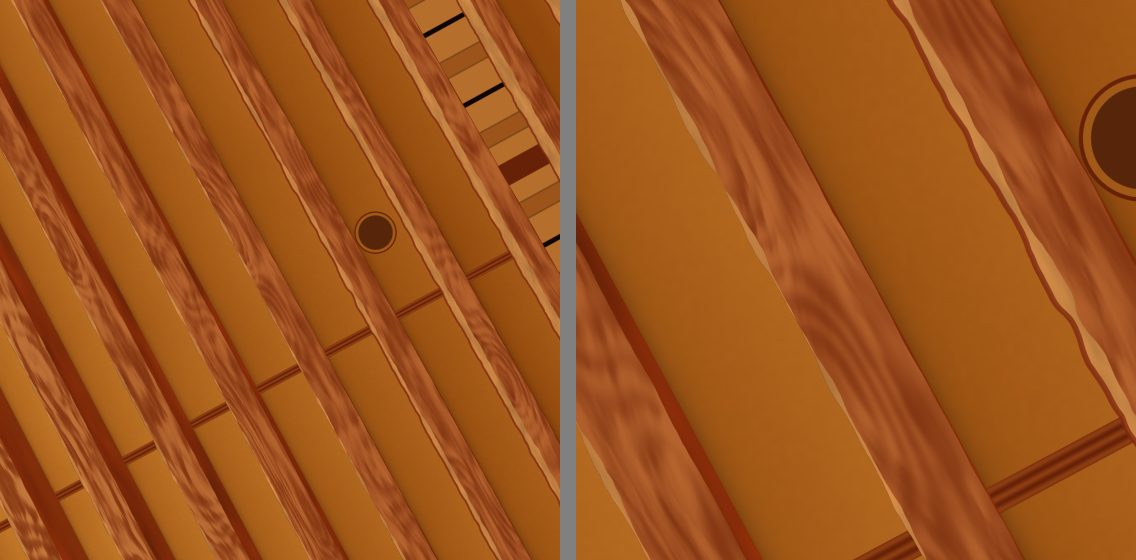
Left: the whole. Right: its middle third, enlarged.
Write a Shadertoy shader that draws this texture.

```glsl
#define FIRST_BEAM 0.0195
#define LEAN 0.534
#define SPACING 0.159
#define FAN 0.0085
#define EDGE_WOBBLE 0.035
#define BATTEN_HALF 0.0085
#define SLAT_PERIOD 0.1435
#define LAMP_CENTER vec2(0.6706, 0.5846)
#define LAMP_RADIUS 0.037

const vec3 PANEL_DARK = vec3(0.57, 0.28, 0.045);
const vec3 PANEL_LIGHT = vec3(0.75, 0.46, 0.15);
const vec3 WOOD_DARK = vec3(0.48, 0.18, 0.05);
const vec3 WOOD_LIGHT = vec3(0.71, 0.39, 0.18);
const vec3 WOOD_PALE = vec3(0.80, 0.53, 0.27);
const vec3 SHADE = vec3(0.40, 0.13, 0.025);
const vec3 GAP_BLACK = vec3(0.06, 0.025, 0.015);

float hash(vec2 p) {
    vec3 q = fract(p.xyx * 0.1031);
    q += dot(q, q.yzx + 33.33);
    return fract((q.x + q.y) * q.z);
}

float noise(vec2 p) {
    vec2 i = floor(p), f = fract(p);
    f = f * f * (3.0 - 2.0 * f);
    return mix(mix(hash(i), hash(i + vec2(1, 0)), f.x),
               mix(hash(i + vec2(0, 1)), hash(i + vec2(1, 1)), f.x), f.y);
}

float fbm(vec2 p) {
    float sum = 0.0, amp = 0.55;
    for (int i = 0; i < 3; i++) {
        sum += amp * noise(p);
        p = p * 2.03 + 11.7;
        amp *= 0.5;
    }
    return sum;
}

// 1 where x < edge, softened over aa
float below(float x, float edge, float aa) {
    return 1.0 - smoothstep(edge - aa, edge + aa, x);
}

// Beam profile by index, as fractions of the spacing
float faceEnd(float k) { return 0.36 + 0.04 * max(k - 3.0, 0.0); }
float sideEnd(float k) { return faceEnd(k) + clamp(0.06 - 0.075 * k, 0.008, 0.3); }
float litEdge(float k) { return 0.02 + 0.035 * max(k - 1.0, 0.0); }

vec3 woodGrain(vec2 w, float k, float glow) {
    vec2 seed = vec2(17.3, 9.1) * (k + 8.0);
    float figure = noise(w * vec2(24.0, 6.0) + seed);
    float streak = fbm(w * vec2(120.0, 17.0) + seed + vec2(5.0 * figure, 0.0));
    float rings = 0.5 + 0.5 * sin(45.0 * figure + 5.0 * streak);
    float grain = smoothstep(0.1, 0.8, 0.8 * streak + 0.16 * rings);
    vec3 col = mix(WOOD_DARK, WOOD_LIGHT, 0.15 + 0.85 * grain);
    return mix(col, WOOD_PALE, glow * smoothstep(0.35, 0.8, grain));
}

vec3 slats(float along, float aa) {
    float s = (along - 0.42) / SLAT_PERIOD;
    float i = floor(s + 0.5), g = abs(s - i);
    float wide = step(1.5, i) * step(i, 2.5);
    vec3 col = mix(vec3(0.61, 0.33, 0.10), vec3(0.71, 0.43, 0.17), below(g, 0.39, aa));
    col *= 1.0 - 0.25 * below(abs(g - 0.39), 0.01, aa);
    float gap = below(g, mix(0.03, 0.14, wide), aa) * step(-0.5, i);
    return mix(col, mix(GAP_BLACK, SHADE, wide), gap);
}

void mainImage(out vec4 fragColor, in vec2 fragCoord) {
    vec2 uv = fragCoord / iResolution.y;
    float px = 0.8 / iResolution.y;
    float aa = px / SPACING;

    // Slightly fanned beam coordinate; the seam lies inside a panel
    float t = 1.0 - uv.y;
    float u = (uv.x - FIRST_BEAM - LEAN * t) / (SPACING + FAN * t);
    float k = floor(u + 0.3), f = u - k;
    vec2 w = vec2(dot(uv, vec2(0.877, 0.48)), dot(uv, vec2(0.48, -0.877)));

    // Panel with light falling off to the upper right
    float panel = k - step(f, 0.15);
    float start = sideEnd(panel);
    float across = (u - panel - start) / (1.0 - start);
    float light = 0.9 - 0.55 * uv.x - 0.4 * uv.y + 0.4 * (across - 0.5);
    light += 0.12 * (fbm(uv * 7.0) - 0.5);
    vec3 col = mix(PANEL_DARK, PANEL_LIGHT, clamp(light, 0.0, 1.0));
    col *= 1.0 - 0.2 * exp(-14.0 * max(across, 0.0));
    col *= 0.99 + 0.02 * noise(uv * 250.0);

    // Slatted bay and grooved cross batten
    if (panel == 4.0) col = slats(w.y + 0.877, px / SLAT_PERIOD);
    float d = (uv.y - 0.0578 - LEAN * uv.x) * 0.882;
    float groove = 0.5 + 0.5 * cos(d / BATTEN_HALF * 8.0);
    vec3 batten = mix(SHADE, vec3(0.55, 0.24, 0.07), groove);
    col = mix(col, batten, below(abs(d), BATTEN_HALF, px) * step(panel, 3.5));

    // Round lamp
    float r = length(uv - LAMP_CENTER);
    vec3 lamp = mix(vec3(0.63, 0.35, 0.09), SHADE, below(abs(r - LAMP_RADIUS), 0.0015, px));
    lamp = mix(lamp, vec3(0.34, 0.15, 0.04), below(r, LAMP_RADIUS * 0.83, px));
    col = mix(col, lamp, below(r, LAMP_RADIUS + 0.001, px));

    // Beam: shaded side, grained face, lit left edge
    float wobble = EDGE_WOBBLE * (fbm(vec2(w.y * 45.0, k * 7.0 + 60.0)) - 0.5);
    float left = f + wobble;
    float inside = 1.0 - below(left, 0.0, aa);
    float glow = clamp(0.75 - 1.2 * uv.x - 0.8 * uv.y, 0.0, 0.7);
    vec3 wood = woodGrain(w, k, glow);
    vec3 side = SHADE * (0.9 + 0.6 * fbm(w * vec2(60.0, 10.0)));
    side = mix(side, vec3(0.50, 0.18, 0.04), smoothstep(0.0, 0.3, f - faceEnd(k)));
    col = mix(col, side, inside * below(f, sideEnd(k), aa));
    col = mix(col, wood, inside * below(f + 0.4 * wobble, faceEnd(k), aa));
    float edge = litEdge(k);
    vec3 pale = WOOD_PALE * (0.8 + 0.3 * fbm(w * vec2(90.0, 25.0)));
    col = mix(col, pale, inside * below(f - wobble, edge, aa));
    float rim = below(abs(left), 0.012, aa) * step(1.5, k);
    col = mix(col, vec3(0.50, 0.16, 0.05), 0.8 * rim);

    fragColor = vec4(col, 1.0);
}
```
